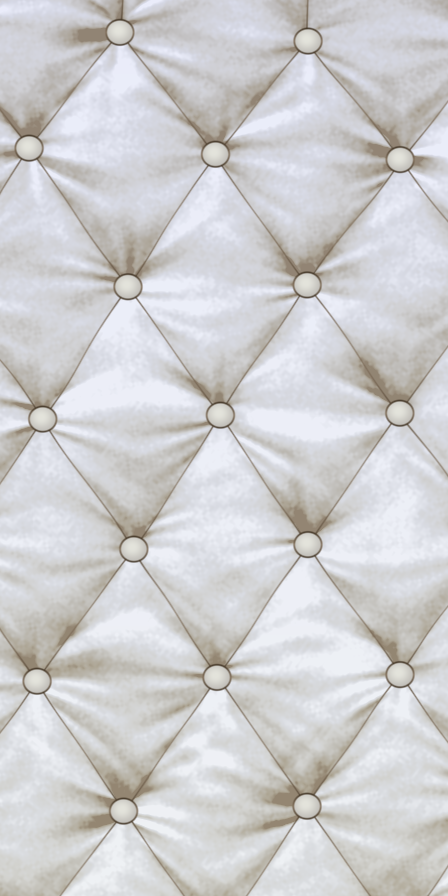
A WebGL 2 fragment shader for this texture:

```glsl
#version 300 es
precision highp float;
// Tufted pale leather: a staggered lattice of covered buttons joined by diagonal
// seams. Seams tilt the padding, folds fan out from each button, mostly sideways,
// and the summed light is looked up in a ramp from brown crease to cool highlight.

#define PITCH vec2(0.41, 0.2925)      // button pitch across, row pitch up
#define FIRST_BUTTON vec2(0.278, 0.194)
#define TOP_ROW 6.0
#define TOP_DROP 0.033                // the top row sits a little low
#define JITTER 0.007                  // button misplacement
#define BUTTON_RADIUS vec2(0.031, 0.0285)
#define PUFF_REACH 0.07               // how far the padding slopes from a seam
#define PUFF_LIGHT 0.47
#define FOLD_REACH 0.14
#define FOLD_LIGHT 1.75
#define BASE_LIGHT 0.74
#define GRAIN 0.15

uniform vec2 u_resolution;
out vec4 fragColor;

const float SEAM_WIDTH = 0.0016;
const vec3 BROWN = vec3(0.51, 0.44, 0.36);
const vec3 TAUPE = vec3(0.68, 0.65, 0.59);
const vec3 WARM_GREY = vec3(0.75, 0.74, 0.72);
const vec3 PALE_GREY = vec3(0.82, 0.82, 0.82);
const vec3 COOL_WHITE = vec3(0.85, 0.86, 0.89);
const vec3 HIGHLIGHT = vec3(0.93, 0.94, 0.97);
const vec3 RIM = vec3(0.25, 0.20, 0.14);

vec2 hash22(vec2 p) {
    vec3 q = fract(p.xyx * vec3(0.1031, 0.1030, 0.0973));
    q += dot(q, q.yzx + 33.33);
    return fract((q.xx + q.yz) * q.zy);
}

float noise(vec2 p) {
    vec2 i = floor(p), f = fract(p);
    f = f * f * (3.0 - 2.0 * f);
    float low = mix(hash22(i).x, hash22(i + vec2(1, 0)).x, f.x);
    float high = mix(hash22(i + vec2(0, 1)).x, hash22(i + vec2(1, 1)).x, f.x);
    return mix(low, high, f.y);
}

// Centre of a button; odd rows shift left by half a pitch, hand-set rows lean and bulge.
vec2 buttonAt(vec2 id) {
    vec2 c = FIRST_BUTTON + PITCH * vec2(id.x - 0.5 * mod(id.y, 2.0), id.y);
    float middle = exp(-0.25 * (id.y - 2.5) * (id.y - 2.5));
    float lean = mix(0.02, -0.05, smoothstep(3.8, 5.8, id.y));
    c.y += lean * (c.x - 0.5) - TOP_DROP * step(TOP_ROW, id.y);
    c.x += (0.04 * middle - 0.014) * clamp((0.69 - c.x) / PITCH.x, 0.0, 1.0);
    return c + JITTER * (hash22(id + 40.0) - 0.5);
}

// Vector from the nearest point of segment ab to p.
vec2 offsetFromSegment(vec2 p, vec2 a, vec2 b) {
    vec2 along = b - a;
    return p - a - along * clamp(dot(p - a, along) / dot(along, along), 0.0, 1.0);
}

// Signed light of a fan of pleats; d is (along, across) the fan axis.
float pleats(vec2 d, float r, vec2 rnd, float frequency) {
    float bend = (rnd.x - 0.4) * d.x * d.x * 2.0;
    float fan = (d.y + bend) / (abs(d.x) + 0.06);
    float wave = noise(vec2(fan * frequency + rnd.x * 50.0 + 80.0, r * 5.0 + rnd.y * 30.0));
    return (wave - 0.5) * mix(0.65, 1.4, rnd.y);
}

// Strong folds to the left and right of a button, faint ones above and below.
float folds(vec2 d, vec2 id) {
    float r = length(d) + 1e-4;
    vec2 sideRnd = hash22(id * 3.0 + vec2(sign(d.x) * 7.0 + 60.0, 91.0));
    vec2 endRnd = hash22(id * 3.0 + vec2(sign(d.y) * 7.0 + 90.0, 33.0));
    float sideways = smoothstep(0.4, 0.68, abs(d.x) / r);
    float upright = smoothstep(0.75, 0.95, abs(d.y) / r);
    return exp(-r / FOLD_REACH) * (sideways * pleats(d, r, sideRnd, 7.5)
                                  + 0.3 * upright * pleats(d.yx, r, endRnd, 6.0));
}

vec3 leather(float light) {
    float t = clamp(light, 0.0, 1.0) * 5.0;
    vec3 c = mix(BROWN, TAUPE, clamp(t, 0.0, 1.0));
    c = mix(c, WARM_GREY, clamp(t - 1.0, 0.0, 1.0));
    c = mix(c, PALE_GREY, clamp(t - 2.0, 0.0, 1.0));
    c = mix(c, COOL_WHITE, clamp(t - 3.0, 0.0, 1.0));
    return mix(c, HIGHLIGHT, clamp(t - 4.0, 0.0, 1.0));
}

void main() {
    vec2 p = gl_FragCoord.xy / u_resolution.x;
    float px = 1.0 / u_resolution.x;
    vec2 bent = p + 0.010 * (vec2(noise(p * 7.0), noise(p * 7.0 + 31.0)) - 0.5);

    // Gather seams, folds and the nearest button from the surrounding lattice.
    float baseRow = floor((p.y - FIRST_BUTTON.y) / PITCH.y);
    vec2 tilt = vec2(0.0), toButton = vec2(9.0);
    float seam = 9.0, fold = 0.0;
    for (float j = -1.0; j <= 2.0; j++) {
        float row = baseRow + j, odd = mod(row, 2.0);
        if (row > TOP_ROW) break;
        float column = floor((p.x - FIRST_BUTTON.x) / PITCH.x + 0.5 * odd + 0.5);
        for (float i = -1.0; i <= 1.0; i++) {
            vec2 id = vec2(column + i, row);
            vec2 center = buttonAt(id), d = p - center;
            if (length(d) < length(toButton)) toButton = d;
            fold += folds(d, id);
            for (float side = 0.0; side <= 1.0; side++) {
                vec2 end = row < TOP_ROW ? buttonAt(id + vec2(side - odd, 1.0))
                                         : center + vec2(0.012, PITCH.y);
                vec2 o = offsetFromSegment(bent, center, end);
                float dist = length(o);
                tilt -= o / (dist + 0.004) * exp(-dist / PUFF_REACH);
                seam = min(seam, dist);
            }
        }
    }
    tilt /= 1.0 + 0.45 * length(tilt);

    // Light on the padding, coming from above and slightly from the left.
    float r = length(toButton);
    float light = BASE_LIGHT + PUFF_LIGHT * dot(tilt, vec2(-0.25, 0.9)) + FOLD_LIGHT * fold;
    light -= 0.26 * exp(-seam / 0.026) + 0.12 * exp(-max(r - 0.028, 0.0) / 0.05);
    vec2 grainAt = mat2(0.8, 0.6, -0.6, 0.8) * p * 135.0 + 200.0;
    light += 0.2 * (noise(p * 4.0 + 12.0) - 0.5) + GRAIN * (noise(grainAt) - 0.5);
    vec3 color = leather(max(light, 0.08));
    color *= mix(vec3(1.005, 1.005, 0.985), vec3(0.985, 0.985, 1.01), p.y * 0.5);

    // Stitched seam, deeper close to the buttons.
    float line = 1.0 - smoothstep(SEAM_WIDTH - px, SEAM_WIDTH + px, seam);
    color = mix(color, mix(BROWN, RIM, exp(-r / 0.06)), line * (0.6 + 0.35 * exp(-r / 0.08)));

    // Button: dark rim, then a softly domed cap.
    vec2 dome = toButton / BUTTON_RADIUS;
    float edge = (length(dome) - 1.0) * BUTTON_RADIUS.y;
    float rim = 1.0 - smoothstep(-px, px, edge - 0.0015);
    float cap = 1.0 - smoothstep(-px, px, edge + 0.0022);
    float shine = smoothstep(1.25, 0.1, length(dome - vec2(-0.1, 0.15)));
    color = mix(color, mix(BROWN, RIM, abs(dome.y)), rim * 0.9);
    color = mix(color, mix(WARM_GREY, vec3(0.89, 0.89, 0.86), shine), cap);
    fragColor = vec4(color, 1.0);
}
```
